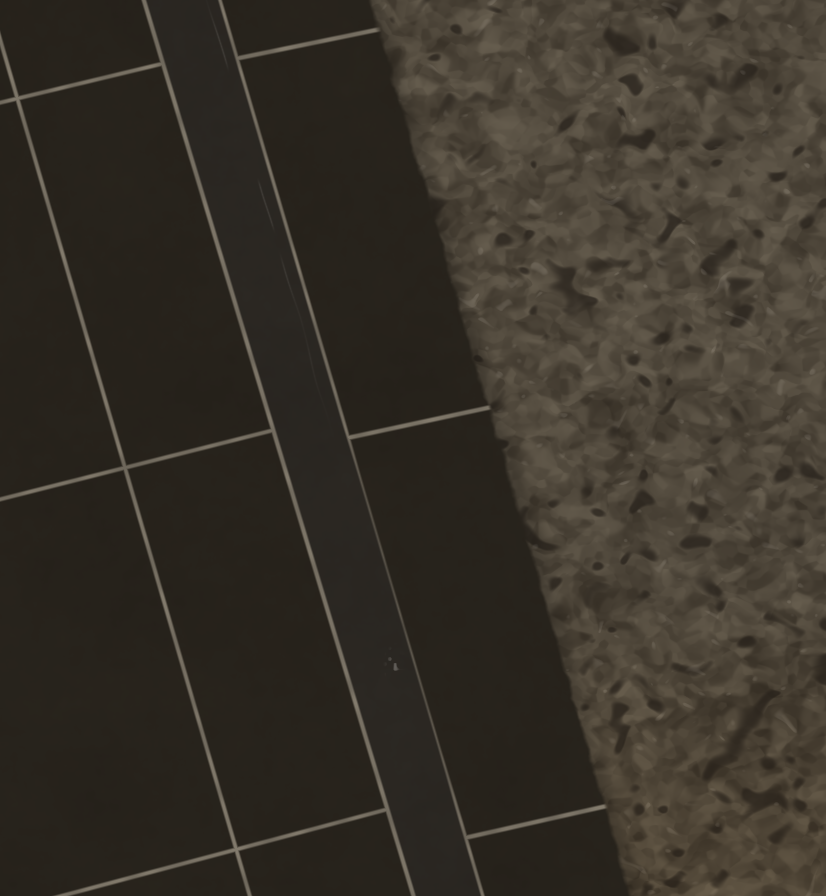
A WebGL 2 fragment shader for this texture:

```glsl
#version 300 es
precision highp float;

#define GROUT_HALF 0.0022
#define GRAIN_SCALE 52.0
#define PIT_SCALE 46.0
#define EDGE_ROUGHNESS 0.007
#define SLATE vec3(0.150, 0.133, 0.106)
#define STRIP vec3(0.163, 0.149, 0.130)
#define GROUT vec3(0.510, 0.480, 0.425)
#define STONE_DARK vec3(0.215, 0.188, 0.150)
#define STONE_LIGHT vec3(0.420, 0.385, 0.325)
#define PIT vec3(0.155, 0.133, 0.108)

uniform vec2 u_resolution;
out vec4 fragColor;

float hash(vec2 p) {
  vec3 q = fract(vec3(p.xyx) * 0.1031);
  q += dot(q, q.yzx + 33.33);
  return fract((q.x + q.y) * q.z);
}

float noise(vec2 p) {
  vec2 cell = floor(p), f = fract(p);
  f = f * f * (3.0 - 2.0 * f);
  return mix(mix(hash(cell), hash(cell + vec2(1, 0)), f.x),
             mix(hash(cell + vec2(0, 1)), hash(cell + vec2(1, 1)), f.x), f.y);
}

float fbm(vec2 p) {
  float sum = 0.0, weight = 0.5;
  for (int i = 0; i < 4; i++) {
    sum += weight * noise(p);
    p = mat2(1.6, 1.2, -1.2, 1.6) * p + 17.3;
    weight *= 0.5;
  }
  return sum / 0.9375;
}

// Signed distance to a steep line, positive on its right side
float steep(vec2 p, float topX, float slope) {
  return (p.x - topX - slope * (1.0 - p.y)) * inversesqrt(1.0 + slope * slope);
}

// Signed distance to a shallow line that rises to the right
float shallow(vec2 p, float drop, float slope) {
  return (1.0 - p.y - drop + slope * p.x) * inversesqrt(1.0 + slope * slope);
}

float stroke(float d, float halfWidth) {
  float soft = 0.7 / u_resolution.y + 0.0007;
  return 1.0 - smoothstep(halfWidth - soft, halfWidth + soft, abs(d));
}

// Irregular chips: random tones of jittered cells
float chips(vec2 p) {
  vec2 cell = floor(p);
  float sum = 0.0, total = 0.0;
  for (int j = -1; j <= 1; j++)
    for (int i = -1; i <= 1; i++) {
      vec2 id = cell + vec2(i, j);
      vec2 centre = id + vec2(hash(id + 3.7), hash(id + 41.2));
      float weight = exp(-9.0 * dot(p - centre, p - centre));
      sum += weight * hash(id + 91.5);
      total += weight;
    }
  return sum / total;
}

vec3 granite(vec2 p) {
  vec2 warp = vec2(noise(p * 38.0), noise(p * 38.0 + 50.0)) - 0.5;
  vec2 q = mat2(0.85, 0.53, -0.65, 1.05) * (p + warp * 0.014);
  float tone = 0.45 * chips(q * GRAIN_SCALE + 20.0)
             + 0.28 * chips(q.yx * GRAIN_SCALE * 1.9 + 70.0)
             + 0.27 * fbm(p * 24.0);
  tone = 0.46 + 1.15 * (tone - 0.5) + 0.22 * (fbm(p * 5.0 + 8.0) - 0.5);
  vec3 colour = mix(STONE_DARK, STONE_LIGHT, clamp(tone, -0.1, 1.2));
  float pits = smoothstep(0.77, 0.94, noise(q * PIT_SCALE + 130.0));
  colour = mix(colour, PIT, 0.75 * pits);
  float fleck = smoothstep(0.87, 0.98, noise(q * 75.0 + 210.0));
  colour += 0.07 * fleck;
  // Slightly warmer towards the bottom
  return colour * mix(vec3(1.0, 0.97, 0.92), vec3(1.0), smoothstep(0.0, 0.4, p.y));
}

void main() {
  vec2 p = gl_FragCoord.xy / u_resolution.y;
  float leftJoint = steep(p, -0.0127, 0.2915);
  float stripLeft = steep(p, 0.1605, 0.301);
  float stripRight = steep(p, 0.2455, 0.2934);
  float border = steep(p, 0.4125, 0.2907);
  float inStrip = smoothstep(-0.001, 0.001, stripLeft) * smoothstep(0.001, -0.001, stripRight);

  // Slate with faint mottling
  vec3 colour = mix(SLATE, STRIP, inStrip);
  colour *= 0.93 + 0.10 * fbm(p * 9.0) + 0.06 * fbm(p * 70.0);

  // Worn scratches along the strip
  float wear = smoothstep(0.35, 0.7, noise(p * vec2(30.0, 22.0)));
  float scratch = stroke(steep(p, 0.231, 0.290) + 0.004 * (noise(p.yy * 14.0) - 0.5), 0.0006);
  colour += 0.10 * scratch * wear * inStrip * smoothstep(0.5, 0.7, p.y);
  float scuff = smoothstep(0.026, 0.0, length((p - vec2(0.441, 0.258)) * vec2(1.8, 1.0)));
  colour += 0.22 * scuff * smoothstep(0.62, 0.85, noise(p * 170.0));

  // Long joints, the right one thinner and worn in its lower half
  float worn = smoothstep(0.54, 0.46, p.y) * smoothstep(0.06, 0.18, p.y);
  float grout = max(stroke(leftJoint, GROUT_HALF), stroke(stripLeft, GROUT_HALF * 1.08));
  grout = max(grout, stroke(stripRight, GROUT_HALF * mix(0.85, 0.55, worn)) * (0.95 - 0.35 * worn));

  // Cross joints on both sides of the strip
  for (int i = 0; i < 3; i++) {
    float n = float(i), bend = n * (n - 1.0);
    float leftCross = stroke(shallow(p, 0.1146 + 0.4427 * n + 0.0091 * bend, 0.240 + 0.013 * n), GROUT_HALF);
    float rightCross = stroke(shallow(p, 0.1195 + 0.4527 * n + 0.0135 * bend, 0.205 + 0.010 * n), GROUT_HALF * 1.1);
    grout = max(grout, leftCross * step(stripLeft, 0.0));
    grout = max(grout, rightCross * step(0.0, stripRight));
  }
  colour = mix(colour, GROUT * (0.88 + 0.2 * noise(p * 60.0)), grout * 0.92);

  // Granite with a ragged, softly shaded border
  float rough = border + EDGE_ROUGHNESS * (fbm(p * 55.0) - 0.5);
  float cover = smoothstep(-0.002, 0.004, rough);
  vec3 stone = granite(p) * mix(0.82, 1.0, smoothstep(0.0, 0.025, rough));
  fragColor = vec4(mix(colour, stone, cover), 1.0);
}
```
